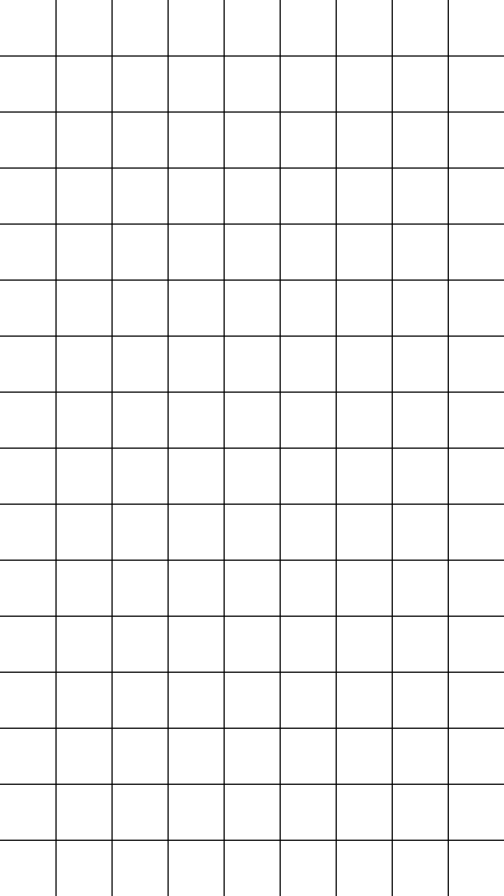
This pattern is drawn by a Shadertoy shader. Its source:

```glsl
// Thin black square grid on white, 9 cells across and 16 down, open at the border.
// Each pixel takes the exact share of its footprint covered by the nearest
// interior line on each axis, so hairlines stay smooth at any size.

// Covered fraction of a pixel at signed distance d from a line's centre.
vec2 lineCoverage(vec2 d, float width, vec2 pixel) {
    vec2 upper = min(d + 0.5 * pixel, vec2(0.5 * width));
    vec2 lower = max(d - 0.5 * pixel, vec2(-0.5 * width));
    return clamp((upper - lower) / pixel, 0.0, 1.0);
}

void mainImage(out vec4 fragColor, in vec2 fragCoord) {
    // Cell coordinates, counted from the upper left
    vec2 cells = vec2(9.0, 16.0);
    vec2 uv = fragCoord / iResolution.xy;
    vec2 p = vec2(uv.x, 1.0 - uv.y) * cells;
    vec2 pixel = cells / iResolution.xy;

    // Nearest interior line, with a slight drift in spacing
    vec2 index = clamp(round(p), vec2(1.0), cells - 1.0);
    vec2 center = index * vec2(1.0006, 1.0003);
    vec2 ink = lineCoverage(p - center, 0.022, pixel);

    // Crossing lines merge without darkening beyond black
    float paper = (1.0 - ink.x) * (1.0 - ink.y);
    fragColor = vec4(vec3(paper), 1.0);
}
```
